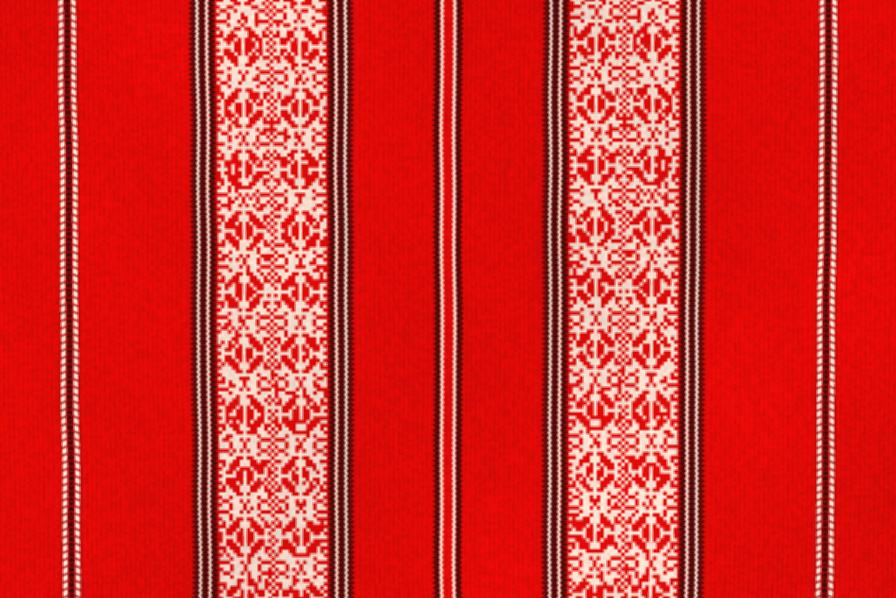
Reproduce this texture procedurally as a Shadertoy shader.

```glsl
const vec3 RED   = vec3(0.87, 0.038, 0.028);
const vec3 PALE  = vec3(1.0, 0.90, 0.84);
const vec3 DARK  = vec3(0.22, 0.035, 0.035);

const float BAND_X     = 0.294;    // centre of each patterned band
const float BAND_HALF  = 0.140;    // half width including its borders
const float FIELD_HALF = 0.091;    // half width of the patterned field
const float EDGE_X     = 0.633;    // centre of each outer stripe
const float ROW_PERIOD = 0.1025;   // height of one flower repeat
const float ROW_START  = 0.1016;   // height of the lowest full flower
const float BAND_SHIFT = 0.007;    // rise of the right band's rows
const vec2  STITCH     = vec2(0.00587, ROW_PERIOD / 17.0);
const float ZIG_PERIOD = 0.0085;
const float DASH_PERIOD = 0.0125;
const float SPREAD     = 0.012;    // widening of the cloth toward the top
const float WOBBLE     = 0.0012;
const float DROPPED    = 0.05;     // share of irregular stitches
const float SOFTNESS   = 0.0050;   // width of the fuzzy yarn edge
const int   SAMPLES    = 5;

float hash(vec2 p) {
    p = fract(p * vec2(0.1031, 0.1137));
    p += dot(p, p.yx + 33.33);
    return fract((p.x + p.y) * p.x * 97.3);
}

float layeredSines(vec2 p) {
    return 0.5 * sin(p.x + 1.7 * sin(p.y)) + 0.3 * sin(2.3 * p.y - 1.4 * p.x)
         + 0.2 * sin(4.1 * p.x + 3.2 * p.y);
}

// Triangle wave from -1 to 1
float zigzag(float y, float period) {
    return 4.0 * abs(fract(y / period) - 0.5) - 1.0;
}

bool within(float v, float lo, float hi) { return v >= lo && v <= hi; }

// Is this stitch of the mirrored flower cell red? a: 0..7 across, b: 0..8 up
bool flower(float a, float b) {
    float ring = a + b;
    bool checker = mod(ring, 2.0) < 0.5;
    bool eye    = within(a, 1.0, 2.0) && b <= 2.0 && ring <= 3.0;
    bool petals = within(ring, 5.0, 7.0) && within(b, 1.0, 4.0) && within(a, 2.0, 5.0);
    bool tips   = (a == 6.0 && within(b, 3.0, 4.0)) || (b == 5.0 && within(a, 1.0, 2.0));
    bool buds   = b >= 7.0 && (a <= 1.0 || within(a, 4.0, 5.0)) && checker;
    bool leaves = b == 6.0 && within(a, 3.0, 5.0) && checker;
    bool corner = a >= 6.0 && b >= 6.0 && !checker;
    return eye || petals || tips || buds || leaves || corner;
}

// Two columns of flowers with a checked divider and checked margins
vec3 patternedField(float u, float y) {
    float column = floor(u / STITCH.x + 0.5);
    float row = floor((y - ROW_START) / STITCH.y + 8.5);
    float side = abs(column);
    bool red = flower(abs(side - 8.0), abs(mod(row, 17.0) - 8.0));
    if (side <= 1.0 || side >= 15.0) red = mod(column + row, 2.0) < 0.5;
    float chance = hash(vec2(column, row) + 61.0);
    if (chance < DROPPED) red = !red;
    return red ? RED : PALE * (0.92 + 0.08 * chance);
}

// Dark yarn with red ground showing between its stitches
vec3 darkYarn(float x, float y) {
    float gaps = zigzag(y + 0.5 * ZIG_PERIOD * floor(x / 0.004), ZIG_PERIOD);
    return gaps > 0.45 ? mix(DARK, RED, 0.65) : DARK;
}

// Dark border carrying two pale zigzag threads
vec3 bandBorder(float d, float y) {
    float zig = zigzag(y, ZIG_PERIOD);
    float threads = abs(abs(d - 0.115) - 0.008 + 0.0016 * zig);
    if (threads < 0.0024) return PALE;
    bool frayed = d > 0.134 + 0.005 * zig || d < 0.094 + 0.003 * zig;
    return frayed ? RED : darkYarn(d, y);
}

vec3 centreStripe(float d, float y, vec3 ground) {
    float zig = zigzag(y, ZIG_PERIOD);
    if (abs(d - 0.0105 - 0.0014 * zig) < 0.0026) return PALE;
    return within(d, 0.0135, 0.0225 + 0.003 * zig) ? darkYarn(d, y) : ground;
}

vec3 edgeStripe(float d, float y, vec3 ground) {
    float dash = zigzag(y + 0.4 * d, DASH_PERIOD);
    if (abs(d - 0.0105) < 0.0040 && dash > -0.5) return PALE;
    if (d < 0.0035 + 0.0015 * dash) return darkYarn(d, y);
    return d < 0.017 ? mix(ground, DARK, 0.3) : ground;
}

vec3 cloth(vec2 p) {
    // Uneven tension
    float x = p.x * (1.0 - SPREAD * (p.y - 0.5));
    x += WOBBLE * layeredSines(vec2(6.0 * p.x, 11.0 * p.y));

    // Knitted ground
    float rib = 0.045 * sin(x * 780.0) + 0.035 * sin(p.y * 900.0 + 2.0 * sin(x * 390.0));
    float fleck = 0.10 * (hash(floor(p * 180.0) + 400.0) - 0.5);
    vec3 ground = RED * (1.0 + rib + fleck);

    float m = abs(x);
    float u = m - BAND_X;
    float d = abs(u);
    if (d < FIELD_HALF) return patternedField(u, p.y - BAND_SHIFT * step(0.0, x));
    if (d < BAND_HALF) return bandBorder(d, p.y);
    if (m < 0.03) return centreStripe(m, p.y, ground);
    return edgeStripe(abs(m - EDGE_X), p.y, ground);
}

void mainImage(out vec4 fragColor, in vec2 fragCoord) {
    vec2 p = fragCoord / iResolution.y;
    vec2 middle = vec2(0.5 * iResolution.x / iResolution.y, 0.0);
    float blur = max(SOFTNESS, 1.2 / iResolution.y);

    // Average a grid of samples to soften the stitches
    vec3 sum = vec3(0.0);
    for (int k = 0; k < SAMPLES * SAMPLES; k++) {
        vec2 offset = (vec2(k % SAMPLES, k / SAMPLES) + 0.5) / float(SAMPLES) - 0.5;
        sum += cloth(p - middle + blur * offset);
    }
    // Soft folds
    float folds = 1.0 + 0.035 * layeredSines(p * vec2(5.0, 4.0) + 1.3);
    fragColor = vec4(sum / float(SAMPLES * SAMPLES) * folds, 1.0);
}
```
